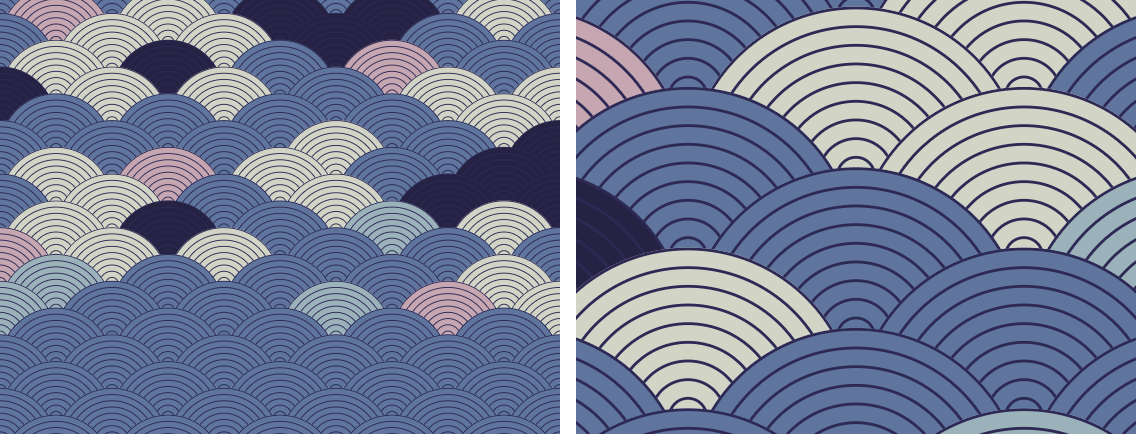
Left: the whole. Right: its middle third, enlarged.
Write a Shadertoy shader that draws this pattern.

```glsl
const float COLUMNS = 5.0;          // scales across the canvas
const float ROW_STEP = 0.2391;      // row spacing, in scale widths
const float FIRST_TOP = 0.359;      // depth of the crest of row 0
const float RADIUS = 0.5;
const float RINGS = 9.0;
const float HALF_LINE = 0.0042;
const float FIRST_ROW = -2.0;       // coloured rows; plain sea lies beyond
const float LAST_ROW = 9.0;

const vec3 BLUE  = vec3(0.372, 0.457, 0.617);
const vec3 CREAM = vec3(0.825, 0.835, 0.775);
const vec3 NAVY  = vec3(0.148, 0.132, 0.265);
const vec3 PINK  = vec3(0.775, 0.655, 0.695);
const vec3 TEAL  = vec3(0.610, 0.700, 0.735);
const vec3 INK   = vec3(0.175, 0.160, 0.330);

// True on one residue class of a sheared lattice of cells
bool onLattice(float value, float residue, float period) {
    return mod(value - residue + 0.5, period) < 1.0;
}

// Elliptic cluster of cells, leaning sideways by lean per row
bool inCluster(vec2 cell, vec2 center, float radius, float lean) {
    vec2 d = cell - center;
    return length(vec2(d.x - lean * d.y, 0.5 * d.y)) < radius;
}

// cell.x is the scale's center in widths, cell.y its row from the top
vec3 scaleColor(vec2 cell) {
    float k = floor(2.0 * cell.x + 0.5);
    float row = cell.y;
    if (row < FIRST_ROW - 0.5 || row > LAST_ROW + 0.5) return BLUE;

    // Sparse accents
    bool upper = row < 4.5 && mod(row, 2.0) < 0.5;
    bool lower = row > 5.5;
    if (upper && onLattice(k + 5.0 * row, 7.0, 16.0)) return PINK;
    if (lower && onLattice(k - 4.0 * row, 4.0, 16.0)) return PINK;
    if (lower && onLattice(k - 5.0 * row, 9.0, 16.0)) return TEAL;
    if (inCluster(cell, vec2(0.2, 8.6), 0.5, 0.0)) return TEAL;

    // Dark clusters and a few dark single scales
    if (inCluster(cell, vec2(3.0, -1.45), 0.75, 0.0)) return NAVY;
    if (inCluster(cell, vec2(4.65, 4.3), 0.75, 0.0)) return NAVY;
    if (k < 3.5 && onLattice(k + 3.0 * row, 3.0, 18.0)) return NAVY;

    // Cream clusters: two wide ones, three compact ones, single scales
    bool cream = inCluster(cell, vec2(1.25, -0.4), 1.15, 0.0)
              || inCluster(cell, vec2(1.1, 5.6), 0.94, 0.25)
              || inCluster(cell, vec2(2.75, 4.0), 0.69, 0.0)
              || inCluster(cell, vec2(4.6, 1.4), 0.69, 0.0)
              || inCluster(cell, vec2(4.6, 8.6), 0.69, 0.0)
              || (k > 8.5 && onLattice(k + 2.0 * row, 5.0, 16.0));
    return cream ? CREAM : BLUE;
}

float coverage(float inside, float pixel) {
    return clamp(0.5 + inside / pixel, 0.0, 1.0);
}

void mainImage(out vec4 fragColor, in vec2 fragCoord) {
    float pixel = COLUMNS / iResolution.x;
    vec2 p = vec2(fragCoord.x, iResolution.y - fragCoord.y) * pixel;

    float nearest = floor((p.y - FIRST_TOP) / ROW_STEP) + 1.0;
    float ringStep = RADIUS / RINGS;
    vec3 color = BLUE;

    // Stack overlapping rows, back to front
    for (int i = 4; i >= 0; i--) {
        float row = nearest - float(i);
        float shift = 0.5 - 0.5 * mod(row, 2.0);
        float x = floor(p.x - shift + 0.5) + shift;
        vec2 center = vec2(x, FIRST_TOP + RADIUS + ROW_STEP * row);
        float r = length(p - center);

        // Concentric rings, the last one being the outline
        float ringDistance = abs(fract(r / ringStep + 0.5) - 0.5) * ringStep;
        float line = coverage(HALF_LINE - ringDistance, pixel);
        vec3 scale = mix(scaleColor(vec2(x, row)), INK, line);
        color = mix(color, scale, coverage(RADIUS + HALF_LINE - r, pixel));
    }

    fragColor = vec4(color, 1.0);
}
```
